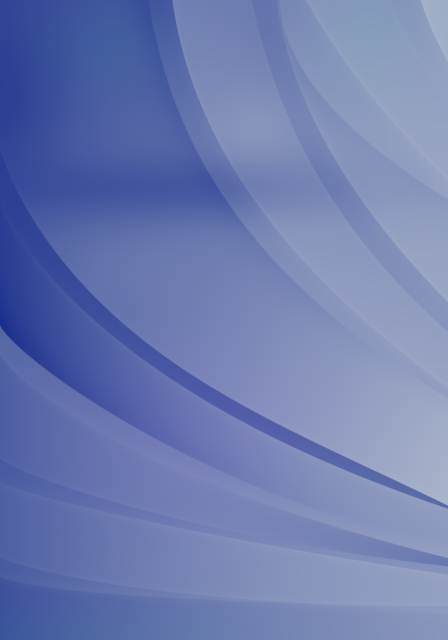
Give the GLSL for this background, as a Shadertoy shader.

```glsl
#define DEEP vec3(0.15, 0.23, 0.57)
#define PALE vec3(0.60, 0.645, 0.765)
#define LAVENDER vec3(0.015, -0.010, 0.022)
#define TEAL vec3(-0.015, 0.022, -0.005)
#define UPPER_SPAN 0.625
#define LOWER_BEND 0.8
#define RIM_LIGHT 0.06
#define RIM_WIDTH 0.006
#define SHADOW_WIDTH 0.05

// Cubic through four values spaced evenly over s = 0..1
float cubic(vec4 k, float s) {
    float t = 3.0 * s, a = t - 1.0, b = t - 2.0, c = t - 3.0;
    return dot(k, vec4(-a * b * c / 6.0, t * b * c / 2.0,
                       -t * a * c / 2.0, t * a * b / 6.0));
}

// Quadratic through the tones at the start, middle and end
float ramp(vec3 k, float s) {
    s = clamp(s, 0.0, 1.0);
    return dot(k, vec3((2.0 * s - 1.0) * (s - 1.0),
                       4.0 * s * (1.0 - s), s * (2.0 * s - 1.0)));
}

float cover(float d) {
    return clamp(d / max(fwidth(d), 1e-5) + 0.5, 0.0, 1.0);
}

float glow(vec2 p, vec2 centre, vec2 size) {
    vec2 q = (p - centre) / size;
    return exp(-dot(q, q));
}

// A narrow band between two edges, with a new sheet behind the far edge
float fold(float tone, float across, float bend, float along,
           vec4 nearEdge, vec4 farEdge, vec3 band, vec3 sheet, float shadow) {
    float nearD = across - cubic(nearEdge, bend);
    float farD = across - cubic(farEdge, bend);
    float fade = 1.0 - 0.7 * clamp(along, 0.0, 1.0);
    tone -= shadow * fade * exp(-abs(nearD) / SHADOW_WIDTH);
    tone += 0.6 * RIM_LIGHT * exp(-abs(nearD) / RIM_WIDTH);
    float bandTone = ramp(band, along) + 0.06 * exp(-abs(farD) / 0.02);
    float sheetTone = ramp(sheet, along)
                    + RIM_LIGHT * exp(-abs(farD) / RIM_WIDTH);
    tone = mix(tone, bandTone, cover(nearD));
    return mix(tone, sheetTone, cover(farD));
}

void mainImage(out vec4 fragColor, in vec2 fragCoord) {
    vec2 p = fragCoord / iResolution.xy;
    p.y = 1.0 - p.y;

    // Broad central sheet
    float tone = 0.12 + 0.62 * p.x + 0.52 * p.y;
    tone -= 0.17 * glow(p, vec2(0.0, 0.17), vec2(0.15, 0.13));

    // Upper folds, sweeping from the top to the right side
    float s = p.y / UPPER_SPAN;
    tone = fold(tone, p.x, s, s,
        vec4(0.331, 0.420, 0.625, 1.004), vec4(0.385, 0.478, 0.690, 1.041),
        vec3(0.22, 0.68, 0.92), vec3(0.64, 0.84, 1.00), 0.20);
    tone = fold(tone, p.x, s, s,
        vec4(0.561, 0.660, 0.855, 1.190), vec4(0.617, 0.716, 0.926, 1.245),
        vec3(0.55, 0.72, 0.92), vec3(0.60, 0.92, 1.05), 0.03);
    tone = fold(tone, p.x, s, s,
        vec4(0.623, 0.799, 1.283, 2.070), vec4(0.684, 0.901, 1.217, 1.617),
        vec3(0.70, 0.98, 1.05), vec3(0.84, 1.03, 1.12), 0.07);
    tone = fold(tone, p.x, s, s,
        vec4(0.870, 1.074, 1.450, 1.998), vec4(0.939, 1.108, 1.420, 1.875),
        vec3(0.82, 1.05, 1.10), vec3(1.06, 1.08, 1.10), 0.0);

    // Soft dark streak with paler light above and below
    tone -= 0.24 * glow(p, vec2(0.42, 0.295), vec2(0.36, 0.048));
    tone += 0.08 * glow(p, vec2(0.58, 0.19), vec2(0.10, 0.06));
    tone += 0.06 * glow(p, vec2(0.25, 0.41), vec2(0.16, 0.06));

    // Lower folds, sweeping from the left to the right side
    float b = pow(max(p.x, 1e-4), LOWER_BEND);
    tone = fold(tone, p.y, b, p.x,
        vec4(0.228, 0.492, 0.656, 0.790), vec4(0.3125, 0.526, 0.681, 0.795),
        vec3(0.03, 0.31, 0.42), vec3(0.02, 0.67, 0.93), 0.0);
    tone = fold(tone, p.y, b, p.x,
        vec4(0.508, 0.648, 0.769, 0.853), vec4(0.553, 0.684, 0.789, 0.872),
        vec3(0.40, 0.69, 0.90), vec3(0.33, 0.68, 0.54), 0.17);
    tone = fold(tone, p.y, b, p.x,
        vec4(0.716, 0.784, 0.842, 0.885), vec4(0.753, 0.803, 0.852, 0.898),
        vec3(0.27, 0.63, 0.78), vec3(0.34, 0.75, 0.95), 0.0);
    tone = fold(tone, p.y, b, p.x,
        vec4(0.870, 0.913, 0.939, 0.947), vec4(0.901, 0.928, 0.941, 0.957),
        vec3(0.27, 0.66, 0.85), vec3(0.20, 0.60, 0.85), 0.0);

    // Colour ramp with gentle shifts of hue
    vec3 colour = mix(DEEP, PALE, tone);
    colour += LAVENDER * glow(p, vec2(0.45, 0.68), vec2(0.30, 0.16));
    colour += TEAL * glow(p, vec2(0.82, 0.04), vec2(0.14, 0.12));
    colour += TEAL * glow(p, vec2(0.24, 0.07), vec2(0.15, 0.08));
    colour += TEAL * glow(p, vec2(0.10, 1.0), vec2(0.50, 0.05));
    fragColor = vec4(clamp(colour, 0.0, 1.0), 1.0);
}
```
